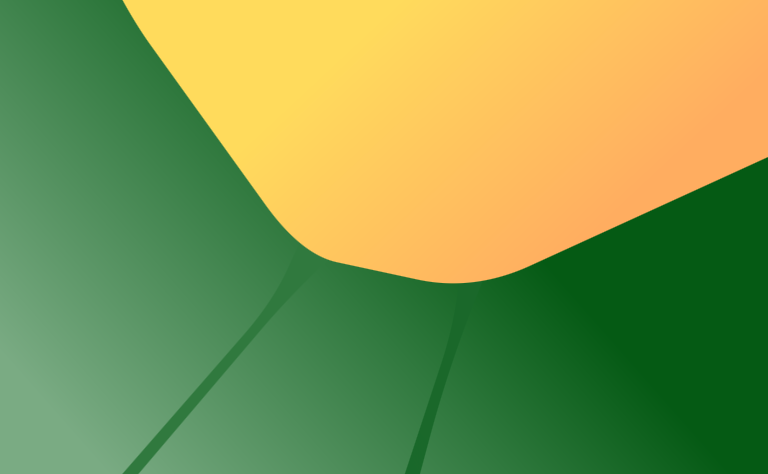
Give the GLSL for this background, as a Shadertoy shader.

```glsl
// Golden panel with a rounded lower edge over a green leaf with two tapering veins.

float smoothMin(float a, float b, float k) {
    float h = max(k - abs(a - b), 0.0);
    return min(a, b) - h * h / (4.0 * k);
}

float smoothMax(float a, float b, float k) {
    return -smoothMin(-a, -b, k);
}

// Antialiased coverage, full where d is positive
float coverage(float d) {
    return clamp(0.5 + d / fwidth(d), 0.0, 1.0);
}

// Height of the panel's lower edge: three slopes joined by soft corners
float panelEdge(float x) {
    float bend = max(0.318 - x, 0.0);
    float left = 1.3464 - 1.39 * x + 3.6 * bend * bend;
    float middle = 0.5996 - 0.215 * x;
    float right = 0.457 * x - 0.0718;
    return smoothMax(smoothMax(left, middle, 0.089), right, 0.08);
}

// Vein sides are lines in y (offset, slope), flaring towards the top
float vein(vec2 p, vec2 leftLow, vec2 leftHigh, vec2 rightLow, vec2 rightHigh) {
    vec2 line = vec2(1.0, p.y);
    float left = smoothMin(dot(leftLow, line), dot(leftHigh, line), 0.03);
    float right = smoothMax(dot(rightLow, line), dot(rightHigh, line), 0.03);
    return coverage(p.x - left) * coverage(right - p.x);
}

void mainImage(out vec4 fragColor, in vec2 fragCoord) {
    vec2 p = fragCoord / iResolution.y;
    vec3 paleGreen = vec3(0.478, 0.670, 0.514);
    vec3 midGreen = vec3(0.190, 0.475, 0.245);
    vec3 deepGreen = vec3(0.018, 0.352, 0.078);

    // Leaf: diagonal gradient with three stops
    float leafAxis = dot(vec2(p.x, 1.0 - p.y), vec2(0.75, -0.66));
    vec3 color = mix(paleGreen, midGreen, clamp((leafAxis + 0.489) / 0.627, 0.0, 1.0));
    color = mix(color, deepGreen, clamp((leafAxis - 0.138) / 0.362, 0.0, 1.0));

    // Veins
    float leftVein = vein(p, vec2(0.258, 0.872), vec2(0.412, 0.45),
                          vec2(0.292, 0.85), vec2(0.171, 1.15));
    float rightVein = vein(p, vec2(0.854, 0.33), vec2(0.949, 0.05),
                           vec2(0.886, 0.268), vec2(0.843, 0.43));
    color = mix(color, midGreen, leftVein);
    color = mix(color, vec3(0.100, 0.408, 0.165), rightVein);

    // Panel: yellow to orange
    float panelAxis = dot(vec2(p.x, 1.0 - p.y), vec2(0.68, 0.73));
    vec3 panel = mix(vec3(1.0, 0.858, 0.362), vec3(1.0, 0.678, 0.378),
                     clamp((panelAxis - 0.576) / 0.638, 0.0, 1.0));
    color = mix(color, panel, coverage(p.y - panelEdge(p.x)));

    fragColor = vec4(color, 1.0);
}
```
